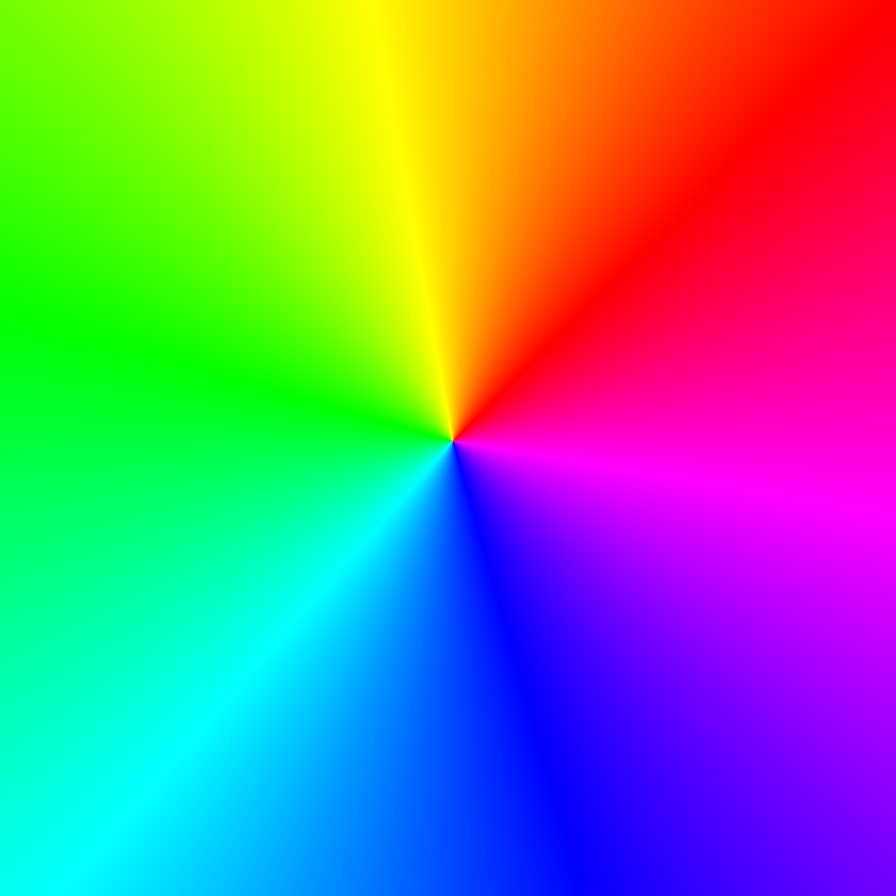
A three.js fragment shader for this background:

```glsl
// Conic rainbow: fully saturated hues fanning around a point near the middle.
varying vec2 vUv;

// Rises from 0 to 1 between two angles in degrees.
float ramp(float start, float end, float angle) {
  return clamp((angle - start) / (end - start), 0.0, 1.0);
}

// Pure hue, 0 to 6: red, yellow, green, cyan, blue, magenta, red.
vec3 hueToRgb(float hue) {
  return clamp(abs(mod(hue + vec3(0.0, 4.0, 2.0), 6.0) - 3.0) - 1.0, 0.0, 1.0);
}

void main() {
  // Counter-clockwise angle, measured from the red ray
  vec2 fromHub = vUv - vec2(0.5055, 0.5075);
  float angle = mod(degrees(atan(fromHub.y, fromHub.x)) - 45.0, 360.0);

  // Unevenly spaced hue stops, one step of hue per sector
  float hue = ramp(0.0, 55.5, angle)
            + ramp(55.5, 119.6, angle)
            + ramp(119.6, 184.0, angle)
            + ramp(184.0, 241.0, angle)
            + ramp(241.0, 305.7, angle)
            + ramp(305.7, 360.0, angle);

  gl_FragColor = vec4(hueToRgb(hue), 1.0);
}
```
